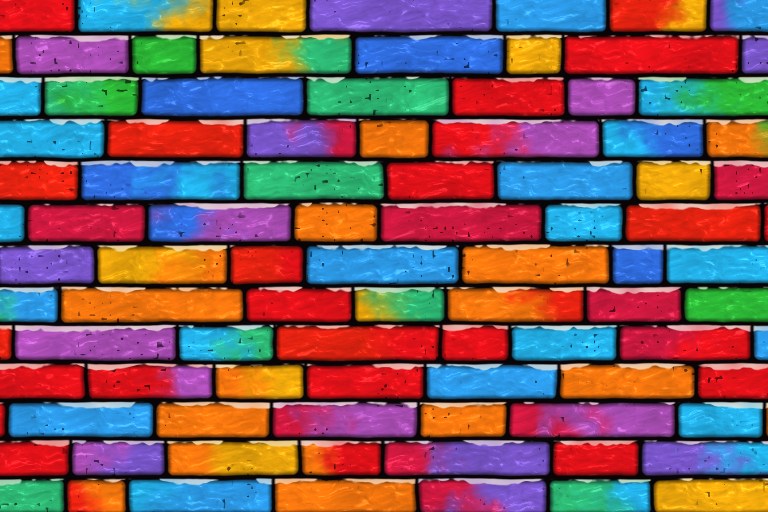
Give the GLSL for this texture, as a Shadertoy shader.

```glsl
// A painted brick wall: thirteen courses of rounded bricks of uneven length in
// rainbow colours. Jittered joints and a rounded-box distance shape each brick;
// noise adds wavy edges, colour bleeding, brush grain, pits and pale crusts.

// Lengths are fractions of the canvas height.
const float ROWS = 12.19;           // courses per canvas height, upper part
const float ROW_SQUEEZE = 1.16;     // extra courses per height, lower part
const float SQUEEZE_START = 0.5586; // depth where the courses get thinner
const float ROW_SHIFT = 0.0156;     // part of the top course above the canvas
const float BRICK_LENGTH = 0.238;
const float JOINT_JITTER = 0.62;    // spread of joints, in brick lengths
const vec2  GAP = vec2(0.0035, 0.0048); // half widths of the black joints
const float CORNER = 0.011;
const float WOBBLE = 0.006;
const float RIM = 0.010;            // depth of the dark edge shading
const float CRUST = 0.011;          // greatest thickness of the pale crust
const float BLEND_SHARE = 0.45;     // share of bricks with a second colour

const vec3 MORTAR = vec3(0.035, 0.015, 0.025);
const vec3 CHALK = vec3(0.97, 0.93, 0.88);

// Paints in hue order; repeated entries are more common.
const int PAINT_COUNT = 13;
const vec3 PAINTS[PAINT_COUNT] = vec3[PAINT_COUNT](
    vec3(0.82, 0.10, 0.25), vec3(0.90, 0.07, 0.10), vec3(0.90, 0.07, 0.10),
    vec3(0.93, 0.14, 0.07), vec3(0.98, 0.47, 0.06), vec3(0.95, 0.67, 0.05),
    vec3(0.18, 0.74, 0.22), vec3(0.18, 0.73, 0.46), vec3(0.14, 0.70, 0.92),
    vec3(0.18, 0.62, 0.93), vec3(0.19, 0.43, 0.88), vec3(0.48, 0.34, 0.80),
    vec3(0.68, 0.31, 0.72));

float hash(vec2 p) {
    vec3 q = fract(vec3(p.xyx) * 0.1031);
    q += dot(q, q.yzx + 33.33);
    return fract((q.x + q.y) * q.z);
}

float noise(vec2 p) {
    vec2 i = floor(p), f = fract(p);
    f = f * f * (3.0 - 2.0 * f);
    return mix(mix(hash(i), hash(i + vec2(1, 0)), f.x),
               mix(hash(i + vec2(0, 1)), hash(i + vec2(1, 1)), f.x), f.y);
}

float fbm(vec2 p) {
    float sum = 0.0, gain = 0.5;
    for (int k = 0; k < 4; k++) {
        sum += gain * noise(p);
        p = p * 2.03 + 17.3;
        gain *= 0.5;
    }
    return sum;
}

float roundedBox(vec2 p, vec2 halfSize, float radius) {
    vec2 q = abs(p) - halfSize + radius;
    return length(max(q, 0.0)) + min(max(q.x, q.y), 0.0) - radius;
}

// Position of the joint left of brick i, in brick lengths.
float joint(float i, float row) {
    return i + JOINT_JITTER * (hash(vec2(i + 40.0, row * 7.0 + 3.0)) - 0.5);
}

vec3 paint(float t) {
    return PAINTS[min(int(fract(t) * float(PAINT_COUNT)), PAINT_COUNT - 1)];
}

void mainImage(out vec4 fragColor, in vec2 fragCoord) {
    float px = 1.0 / iResolution.y;
    vec2 p = fragCoord * px;
    vec2 wavy = p + WOBBLE * (vec2(fbm(p * 22.0), fbm(p * vec2(14.0, 20.0) + 50.0)) - 0.47);

    // Course, counted from the top
    float depth = 1.0 - wavy.y;
    float squeezed = step(SQUEEZE_START, depth);
    float course = ROWS * (depth + ROW_SHIFT) + ROW_SQUEEZE * max(depth - SQUEEZE_START, 0.0);
    float row = floor(course);
    float rowHeight = 1.0 / (ROWS + ROW_SQUEEZE * squeezed);

    // Brick within the course
    float x = wavy.x / BRICK_LENGTH + hash(vec2(row, 91.0)) + 0.5 * mod(row, 2.0);
    float i = floor(x);
    i += step(joint(i + 1.0, row), x) - step(x, joint(i, row));
    float left = joint(i, row), right = joint(i + 1.0, row);
    vec2 halfSize = 0.5 * vec2((right - left) * BRICK_LENGTH, rowHeight);
    vec2 q = vec2((x - left) * BRICK_LENGTH, fract(course) * rowHeight) - halfSize;
    vec2 id = vec2(i + 20.0, row + 5.0);
    float d = roundedBox(q, halfSize - GAP, CORNER);

    // Main colour, bleeding into a nearby hue on some bricks
    float hue = i * 0.618 + row * 0.283 + 0.35 * hash(id);
    float side = sign(hash(id + 11.0) - 0.5);
    float cloud = fbm(p * 16.0 + id * 3.0) - 0.47;
    float bleed = smoothstep(-0.25, 0.75, side * q.x / halfSize.x + 1.8 * cloud);
    bleed *= step(hash(id + 23.0), BLEND_SHARE);
    vec3 col = mix(paint(hue), paint(hue + 0.5 * (hash(id + 37.0) - 0.5)), bleed);

    // Brush grain, soft shading and small pits
    float grain = fbm(p * vec2(55.0, 150.0) + 6.0 * cloud);
    col *= 0.84 + 0.30 * grain + 0.25 * cloud;
    col += 0.13 * smoothstep(0.58, 0.82, grain);
    float pits = smoothstep(0.86, 0.95, noise(p * 130.0)) * smoothstep(0.45, 0.7, noise(p * 13.0 + 8.0));
    col *= 1.0 - 0.6 * pits;
    col *= mix(0.5, 1.0, smoothstep(0.0, RIM, -d));

    // Brick on mortar
    vec3 wall = mix(MORTAR, col, 1.0 - smoothstep(-px, px, d));

    // Ragged pale crust along the top edge
    float fromTop = q.y + halfSize.y - GAP.y;
    float ragged = fbm(vec2(p.x * 17.0, row * 9.0)) + 0.25 * (noise(p * 75.0) - 0.5);
    float thickness = CRUST * smoothstep(0.27, 0.8, ragged);
    float crust = smoothstep(-px, px, fromTop + 0.0025) * (1.0 - smoothstep(-px, px, fromTop - thickness + 0.0015));
    crust *= smoothstep(0.0, 0.003, thickness) * smoothstep(0.0, 0.006, halfSize.x - abs(q.x));
    vec3 crustColor = mix(CHALK, paint(hue), 0.12 + 0.3 * noise(p * 30.0));
    wall = mix(wall, crustColor, 0.92 * crust);

    fragColor = vec4(clamp(wall, 0.0, 1.0), 1.0);
}
```
